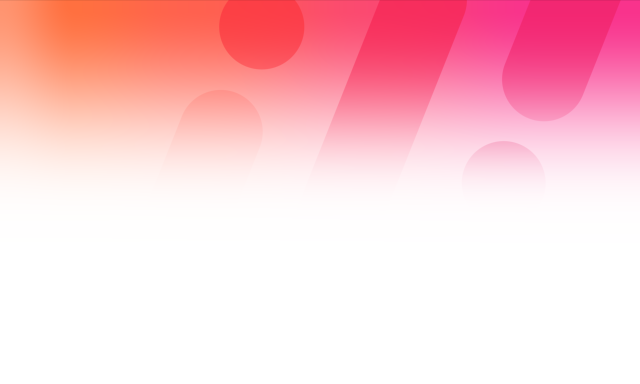
Reproduce this background procedurally as a Shadertoy shader.

```glsl
// Warm header gradient, orange to magenta, that melts down into white,
// crossed by slanted translucent capsules and discs.
// Each shape is a capsule distance; all tints share one vertical fade.

const vec2 SLANT = vec2(-0.370, 0.929); // down and to the left

// Distance to a capsule starting at "start" and running along SLANT
float capsule(vec2 p, vec2 start, float len, float radius) {
    vec2 q = p - start;
    float t = clamp(dot(q, SLANT), min(len, 0.0), max(len, 0.0));
    return length(q - SLANT * t) - radius;
}

// Lay a tint over the colour inside a shape, with a one pixel soft edge
vec3 overlay(vec3 base, vec3 tint, float dist, float alpha) {
    float edge = 0.75 / iResolution.x;
    float cover = 1.0 - smoothstep(-edge, edge, dist);
    return mix(base, tint, cover * clamp(alpha, 0.0, 1.0));
}

// Horizontal run of hues along the top
vec3 topHue(float x) {
    vec3 hue = mix(vec3(1.0, 0.44, 0.25), vec3(1.0, 0.38, 0.31), smoothstep(0.10, 0.32, x));
    hue = mix(hue, vec3(0.985, 0.29, 0.44), smoothstep(0.30, 0.58, x));
    return mix(hue, vec3(0.975, 0.20, 0.55), smoothstep(0.55, 0.85, x));
}

void mainImage(out vec4 fragColor, in vec2 fragCoord) {
    // Units of canvas width, y measured down from the top edge
    vec2 p = vec2(fragCoord.x, iResolution.y - fragCoord.y) / iResolution.x;

    // Vertical fade with a faint tail, weaker at the left border
    float fade = pow(1.0 - smoothstep(0.0, 0.352, p.y), 1.3);
    float tail = 0.012 * (1.0 - smoothstep(0.30, 0.412, p.y));
    float leftEdge = mix(0.74, 1.0, smoothstep(0.0, 0.12, p.x));
    vec3 color = mix(vec3(1.0), topHue(p.x), min(fade * leftEdge + tail, 1.0));

    // Shapes lose strength faster than the gradient behind them
    float ink = pow(fade, 1.35);
    float radius = 0.0655;

    // Long bars
    color = overlay(color, vec3(1.0, 0.33, 0.30),
        capsule(p, vec2(0.345, 0.206), 0.5, radius), 0.45 * ink);
    color = overlay(color, vec3(0.965, 0.15, 0.33),
        capsule(p, vec2(0.664, 0.0), 0.6, radius), 0.75 * ink);
    color = overlay(color, vec3(0.94, 0.13, 0.40),
        capsule(p, vec2(0.850, 0.124), -0.5, radius), 0.70 * ink);

    // Discs
    color = overlay(color, vec3(0.985, 0.21, 0.25),
        capsule(p, vec2(0.409, 0.042), 0.0, 0.0665), 0.75 * ink);
    color = overlay(color, vec3(0.90, 0.18, 0.42),
        capsule(p, vec2(0.787, 0.286), 0.0, radius), 1.6 * ink);

    // Thin darker rim along the top
    color *= 1.0 - 0.07 * (1.0 - smoothstep(0.0008, 0.0022, p.y));

    fragColor = vec4(color, 1.0);
}
```
